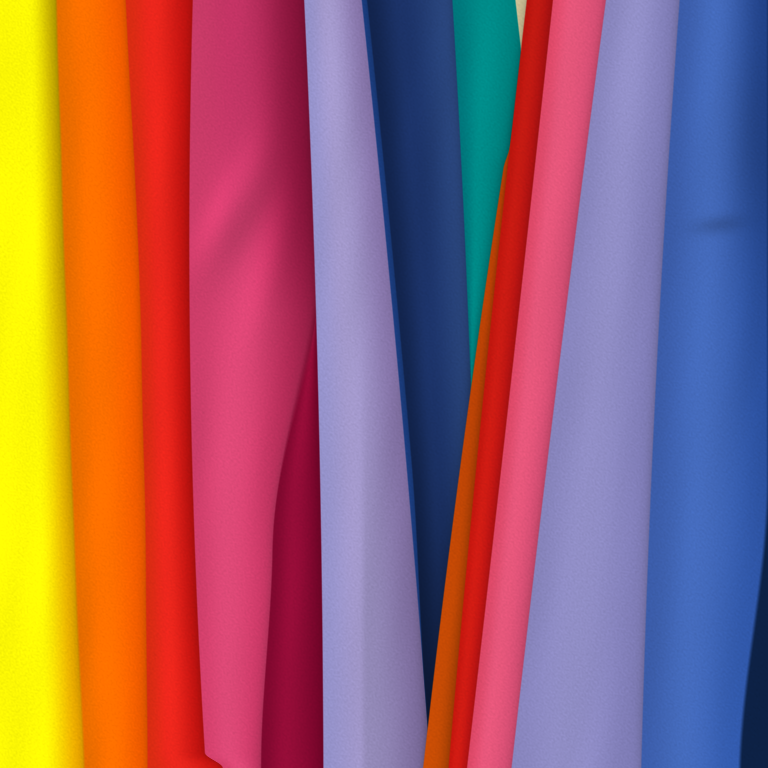
Reproduce this texture procedurally as a WebGL 2 fragment shader.

```glsl
#version 300 es
precision highp float;
// Hanging bolts of coloured cloth, seen close up as tall overlapping folds.
// Each bolt is bounded by a curved seam and painted over its left neighbour;
// three-stop gradients shape the folds, gradient noise adds wrinkles and weave.
uniform vec2 u_resolution;
out vec4 fragColor;

vec2 hashGradient(vec2 cell) {
    vec2 q = vec2(dot(cell, vec2(127.1, 311.7)), dot(cell, vec2(269.5, 183.3)));
    return 2.0 * fract(sin(q) * 43758.5) - 1.0;
}

float gradientNoise(vec2 p) {
    vec2 i = floor(p), f = fract(p), e = vec2(1.0, 0.0);
    vec2 s = f * f * (3.0 - 2.0 * f);
    float low = mix(dot(hashGradient(i), f), dot(hashGradient(i + e), f - e), s.x);
    float high = mix(dot(hashGradient(i + e.yx), f - e.yx),
                     dot(hashGradient(i + 1.0), f - 1.0), s.x);
    return mix(low, high, s.y);
}

// Parabola through a seam's x at the top, middle and bottom of the canvas
float seam(float drop, float top, float middle, float bottom) {
    float curve = 2.0 * (top + bottom - 2.0 * middle);
    return top + drop * (bottom - top - curve + curve * drop);
}

// Coverage to the right of a seam
float past(float x, float edge, float blur) {
    return smoothstep(-blur, blur, x - edge);
}

// Soft elliptical bump, tilted by a slope
float crease(vec2 p, vec2 centre, vec2 size, float slope) {
    vec2 d = p - centre;
    d = vec2(d.x - slope * d.y, d.y) / size;
    return exp(-dot(d, d));
}

// Paints a bolt from seam l rightward, shaded left rim to body to right rim
void drape(inout vec3 col, float x, float l, float r, float blur, float light,
           vec3 left, vec3 body, vec3 right) {
    float u = clamp((x - l) / max(r - l, 0.001), 0.0, 1.0);
    vec3 cloth = mix(mix(left, body, smoothstep(0.0, 0.4, u)), right, smoothstep(0.4, 1.0, u));
    col *= 1.0 - 0.16 * exp(-abs(x - l) / 0.006);
    col = mix(col, cloth * light, past(x, l, blur));
}

void main() {
    vec2 uv = gl_FragCoord.xy / u_resolution;
    float x = uv.x, t = 1.0 - uv.y;
    vec2 p = vec2(x, t);
    float aa = 1.0 / u_resolution.x;
    float sway = 0.003 * gradientNoise(vec2(x * 3.0, t * 5.0));

    // Seams, left to right
    float orangeL = seam(t, 0.074, 0.090, 0.109) + sway;
    float redL = seam(t, 0.164, 0.186, 0.191) + sway;
    float pinkL = seam(t, 0.251, 0.248, 0.268) + 0.022 * smoothstep(0.98, 1.0, t);
    float wineL = mix(0.423, 0.355, smoothstep(0.30, 0.72, t)) - 0.015 * smoothstep(0.7, 1.0, t);
    float lilacL = seam(t, 0.396, 0.414, 0.421);
    float navyL = seam(t, 0.471, 0.520, 0.561);
    float tealL = seam(t, 0.589, 0.613, 0.625);
    float wallL = 0.671 + 0.115 * t;
    float rustL = seam(t, 0.695, 0.618, 0.555) - 0.004 * smoothstep(0.19, 0.22, t);
    float scarletL = seam(t, 0.686, 0.631, 0.584);
    float roseL = seam(t, 0.720, 0.665, 0.608);
    float mauveL = seam(t, 0.789, 0.725, 0.666);
    float blueL = seam(t, 0.885, 0.854, 0.835);
    float shadeL = 1.0 - 0.037 * smoothstep(0.62, 1.02, t);

    // Yellow, orange, red
    vec3 col = mix(vec3(1.0, 0.98, 0.02), mix(vec3(0.76, 0.66, 0.0), vec3(0.95, 0.66, 0.0), t),
                   smoothstep(0.5, 1.0, x / orangeL));
    drape(col, x, orangeL, redL, aa + 0.001, 1.0,
          vec3(0.90, 0.42, 0.0), vec3(1.0, 0.44, 0.0), vec3(0.96, 0.36, 0.0));
    drape(col, x, redL, pinkL, aa, 1.0,
          vec3(0.84, 0.17, 0.07), vec3(0.92, 0.15, 0.11), vec3(0.76, 0.07, 0.06));

    // Pink drape with slanted wrinkles, and the dark fold behind it
    float folds = 1.0 + 0.10 * crease(p, vec2(0.285, 0.27), vec2(0.022, 0.08), -0.5)
        - 0.10 * crease(p, vec2(0.318, 0.29), vec2(0.024, 0.07), -0.5)
        + 0.08 * crease(p, vec2(0.345, 0.34), vec2(0.025, 0.10), -0.3);
    drape(col, x, pinkL, min(wineL, lilacL), aa, folds,
          mix(vec3(0.78, 0.23, 0.40), vec3(0.83, 0.25, 0.42), t),
          mix(vec3(0.76, 0.20, 0.39), vec3(0.88, 0.29, 0.47), smoothstep(0.0, 0.6, t)),
          mix(vec3(0.52, 0.07, 0.22), vec3(0.80, 0.22, 0.40), smoothstep(0.2, 0.75, t)));
    drape(col, x, wineL, lilacL, aa + 0.006 * (1.0 - smoothstep(0.4, 0.65, t)), 1.0,
          vec3(0.50, 0.03, 0.18), vec3(0.59, 0.05, 0.22), vec3(0.48, 0.02, 0.17));

    // Lilac with a vertical crease, then navy and its bright rim
    float dip = 1.0 - 0.09 * past(x, 0.473, 0.006) * smoothstep(0.3, 0.9, t);
    drape(col, x, lilacL, navyL, aa, dip,
          vec3(0.58, 0.57, 0.79), vec3(0.64, 0.60, 0.80), vec3(0.53, 0.46, 0.67));
    float rimR = navyL + 0.007 * (1.0 - smoothstep(0.6, 0.9, t));
    col = mix(col, vec3(0.11, 0.25, 0.52), past(x, navyL, aa));
    drape(col, x, rimR, tealL, aa, 1.0 - 0.35 * smoothstep(0.45, 1.0, t),
          vec3(0.07, 0.14, 0.30), vec3(0.11, 0.20, 0.41), vec3(0.17, 0.28, 0.50));

    // Teal, the pale wall gap, then the slanted warm bolts
    drape(col, x, tealL, rustL, aa, 1.0,
          vec3(0.0, 0.46, 0.48), vec3(0.0, 0.55, 0.54), vec3(0.0, 0.50, 0.49));
    col = mix(col, vec3(0.82, 0.77, 0.60), past(x, wallL, aa) * smoothstep(0.10, 0.08, t));
    vec3 rust = mix(vec3(0.74, 0.24, 0.02), vec3(0.78, 0.30, 0.02), t);
    drape(col, x, rustL, scarletL, aa, 1.0, rust, rust, rust * 0.93);
    drape(col, x, scarletL, roseL, aa, 1.0 + 0.12 * t,
          vec3(0.71, 0.08, 0.05), vec3(0.76, 0.10, 0.07), vec3(0.70, 0.07, 0.07));
    drape(col, x, roseL, mauveL, aa, 1.0,
          vec3(0.86, 0.28, 0.40), vec3(0.90, 0.34, 0.48), vec3(0.85, 0.31, 0.46));

    // Cool bolts on the right
    drape(col, x, mauveL, blueL, aa, 1.0,
          vec3(0.53, 0.52, 0.74), vec3(0.57, 0.56, 0.78), vec3(0.50, 0.49, 0.72));
    float pucker = 1.0 - 0.15 * crease(p, vec2(0.935, 0.293), vec2(0.03, 0.012), -0.8)
        - 0.12 * crease(p, vec2(0.99, 0.20), vec2(0.05, 0.12), 0.0);
    drape(col, x, blueL, shadeL, aa, pucker, vec3(0.23, 0.36, 0.66), vec3(0.27, 0.42, 0.74),
          mix(vec3(0.13, 0.26, 0.54), vec3(0.20, 0.36, 0.69), t));
    col = mix(col, vec3(0.05, 0.13, 0.27), past(x, shadeL, aa + 0.002));

    // Long soft wrinkles and fine slanted weave
    float wrinkle = gradientNoise(vec2(x * 28.0 + t * 4.0, t * 5.0));
    float weave = gradientNoise(vec2(x + t, x - t) * vec2(210.0, 270.0));
    col *= 1.0 + 0.05 * wrinkle + 0.06 * weave;
    fragColor = vec4(clamp(col, 0.0, 1.0), 1.0);
}
```
